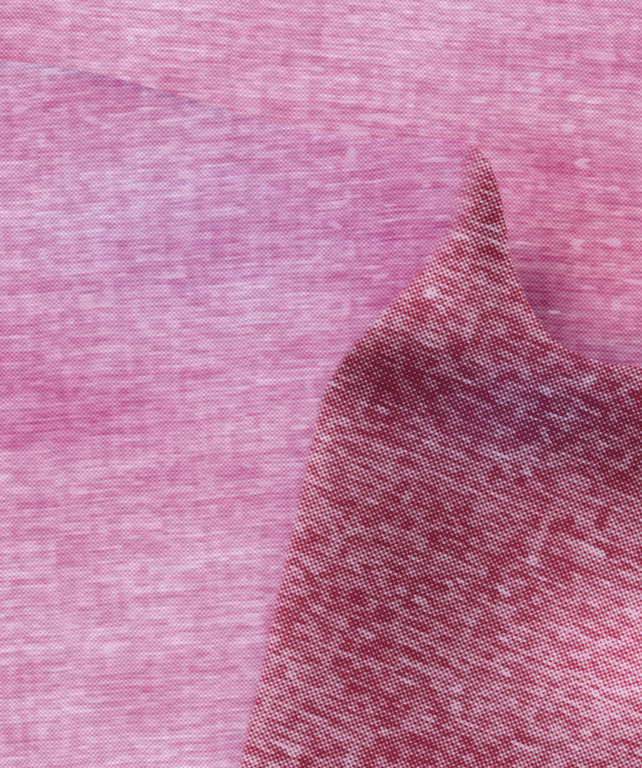
This texture is drawn by a Shadertoy shader. Its source:

```glsl
#define FLAT_THREADS 172.0
#define FOLD_THREADS 142.0
#define FLAT_CONTRAST 0.095
#define FOLD_CONTRAST 0.50
#define STREAK_GAIN 0.46
#define FLAT_PINK vec3(0.82, 0.58, 0.725)
#define BACK_PINK vec3(0.82, 0.56, 0.70)
#define THREAD_RED vec3(0.47, 0.10, 0.19)
#define THREAD_WHITE vec3(0.84, 0.72, 0.81)
#define TAU 6.2831853

float hash(vec2 cell) {
    vec3 h = fract(cell.xyx * vec3(0.1031, 0.1030, 0.0973));
    h += dot(h, h.yzx + 33.33);
    return fract((h.x + h.y) * h.z);
}

// Smooth cellular noise: blended random values of nearby cells, about -0.5 to 0.5
float cells(vec2 p) {
    vec2 base = floor(p), local = p - base;
    float sum = 0.0, total = 0.0;
    for (int j = -1; j <= 1; j++)
    for (int i = -1; i <= 1; i++) {
        vec2 offset = vec2(i, j);
        vec2 cell = base + offset;
        vec2 site = 0.2 + 0.6 * vec2(hash(cell), hash(cell + 71.7));
        vec2 d = offset + site - local;
        float weight = exp(-6.0 * dot(d, d));
        sum += weight * hash(cell + 19.3);
        total += weight;
    }
    return sum / total - 0.5;
}

vec2 turn(vec2 p, float angle) {
    float c = cos(angle), s = sin(angle);
    return vec2(c * p.x + s * p.y, c * p.y - s * p.x);
}

float blob(vec2 p, vec2 centre, vec2 radius) {
    vec2 d = (p - centre) / radius;
    return exp(-dot(d, d));
}

// Plain weave with uneven threads, faded where finer than the canvas can hold
float weave(vec2 q, float threads) {
    float grain = cells(q * threads * vec2(0.55, 1.1));
    q += 0.0012 * sin(q.yx * vec2(37.0, 29.0)) + 0.0007 * sin(q.yx * vec2(113.0, 97.0));
    vec2 wave = sin(TAU * threads * q);
    float threadsSeen = smoothstep(1.8, 3.0, iResolution.y / threads);
    return (wave.x * wave.y + 0.3 * wave.y) * threadsSeen + 1.1 * grain;
}

// Uneven yarn: weft streaks of several lengths and faint warp lines
float streaks(vec2 q) {
    return 0.28 * cells(q * vec2(8.0, 85.0))
         + 0.40 * cells(q * vec2(22.0, 230.0) + 13.0)
         + 0.17 * cells(q * vec2(130.0, 16.0) + 41.0)
         + 0.30 * cells(q * vec2(5.0, 15.0) + 7.0);
}

float slubs(vec2 q) {
    return smoothstep(0.36, 0.47, cells(q * vec2(42.0, 150.0) + 5.0));
}

// Height of the front cloth's upper edge: gentle slope, then a steep drop
float upperEdge(float x) {
    float d = x - 0.664;
    float drop = d < 0.0 ? 0.5 * exp(d / 0.018) : 1.0 - 0.5 * exp(-d / 0.043);
    return 0.92 - 0.1 * smoothstep(0.0, 0.5, x) - 0.3 * drop;
}

// Horizontal place of the crease between the lit cloth and the dark fold
float crease(float y) {
    return 0.312 + 0.222 * y + 0.126 * smoothstep(0.47, 0.74, y);
}

vec3 flatCloth(vec2 q, vec3 tint) {
    tint += streaks(q) * STREAK_GAIN * vec3(0.22, 0.66, 0.48);
    tint += weave(q, FLAT_THREADS) * FLAT_CONTRAST * vec3(0.6, 1.1, 0.9);
    return mix(tint, vec3(0.88, 0.77, 0.86), 0.5 * slubs(q));
}

vec3 backCloth(vec2 p) {
    vec3 tint = BACK_PINK;
    tint += vec3(0.02, 0.05, 0.05) * blob(p, vec2(0.40, 0.98), vec2(0.3, 0.12));
    tint -= vec3(0.02, 0.08, 0.08) * blob(p, vec2(0.76, 0.68), vec2(0.16, 0.13));
    tint -= vec3(0.26, 0.27, 0.26) * blob(p, vec2(0.69, 0.595), vec2(0.055, 0.075));
    tint -= vec3(0.15, 0.17, 0.15) * blob(p, vec2(0.78, 0.535), vec2(0.10, 0.035));
    return flatCloth(turn(p, -0.07) + 3.0, tint);
}

vec3 leftCloth(vec2 p, float edgeDepth, float creaseDepth) {
    vec3 tint = FLAT_PINK;
    tint += vec3(-0.03, 0.01, 0.04) * blob(p, vec2(0.25, 0.70), vec2(0.24, 0.14));
    tint += vec3(0.01, 0.03, 0.02) * blob(p, vec2(0.16, 0.10), vec2(0.25, 0.28));
    tint -= vec3(0.05, 0.14, 0.09) * blob(p, vec2(0.52, 0.69), vec2(0.11, 0.10));
    tint -= vec3(0.03, 0.09, 0.06) * blob(p, vec2(0.06, 0.50), vec2(0.20, 0.10));
    tint -= vec3(0.05, 0.08, 0.06) * exp(min(creaseDepth, 0.0) / 0.02);
    float leftSide = 1.0 - smoothstep(0.22, 0.42, p.x);
    tint += mix(vec3(0.03, 0.05, 0.05), vec3(-0.09, -0.08, -0.05), leftSide) * exp(-edgeDepth / 0.016);
    return flatCloth(turn(p, 0.07), tint);
}

vec3 foldCloth(vec2 p, float creaseDepth, float edgeDepth) {
    vec2 q = turn(p, -0.40);
    float bandLine = 0.515 - 0.30 * (p.x - 0.5);
    float light = 0.37 + 0.17 * exp(-max(creaseDepth, 0.0) / 0.035);
    light -= 0.25 * blob(p, vec2(0.50, 0.515), vec2(0.09, 0.05));
    light -= 0.18 * exp(-pow((p.y - bandLine) / 0.075, 2.0)) * smoothstep(0.45, 0.82, p.x);
    light -= 0.12 * blob(p, vec2(0.54, 0.28), vec2(0.12, 0.18));
    light -= 0.13 * blob(p, vec2(0.64, 0.70), vec2(0.03, 0.11));
    light += 0.08 * blob(p, vec2(0.58, 0.62), vec2(0.08, 0.06));
    light += 0.27 * blob(p, vec2(0.84, 0.14), vec2(0.16, 0.11));
    light += 0.10 * exp(-edgeDepth / 0.012);
    float cover = light + FOLD_CONTRAST * weave(q, FOLD_THREADS) + 0.42 * streaks(q) + 0.35 * slubs(q);
    vec3 red = THREAD_RED + vec3(0.45, 0.16, 0.24) * max(light - 0.22, 0.0);
    vec3 colour = mix(red, THREAD_WHITE, clamp(cover, 0.0, 1.0));
    colour += vec3(-0.03, 0.02, 0.06) * blob(p, vec2(0.67, 0.47), vec2(0.15, 0.08));
    return colour * (0.80 + 0.45 * light);
}

void mainImage(out vec4 fragColor, in vec2 fragCoord) {
    vec2 p = fragCoord / iResolution.y;
    float pixel = 1.0 / iResolution.y;

    // Signed depths behind the upper edge and the crease
    float slope = (upperEdge(p.x + 0.002) - upperEdge(p.x - 0.002)) / 0.004;
    float edgeDepth = (upperEdge(p.x) - p.y) / sqrt(1.0 + slope * slope);
    float creaseDepth = p.x - crease(p.y);

    // Layers from back to front
    float softness = mix(0.006, 0.028, smoothstep(0.55, 0.78, p.y));
    float inside = max(edgeDepth, 0.0);
    vec3 front = mix(leftCloth(p, inside, creaseDepth), foldCloth(p, creaseDepth, inside),
                     smoothstep(-softness, softness, creaseDepth));
    vec3 colour = mix(backCloth(p), front, smoothstep(-1.2 * pixel, 1.2 * pixel, edgeDepth));
    fragColor = vec4(clamp(colour, 0.0, 1.0), 1.0);
}
```
